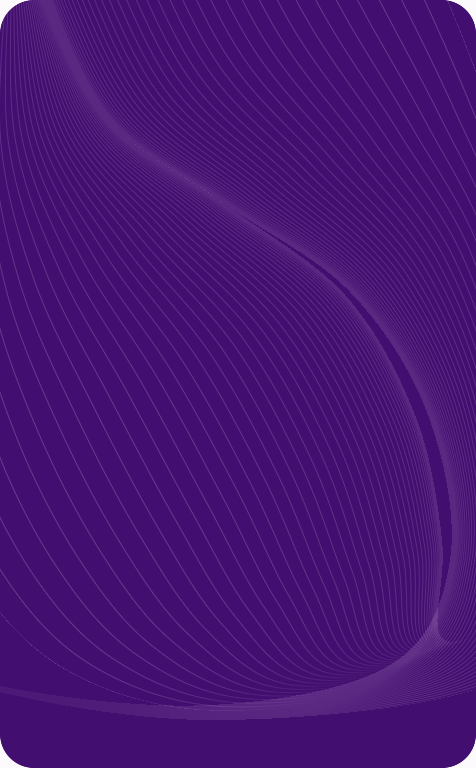
Reproduce this background procedurally as a Shadertoy shader.

```glsl
// A violet rounded card crossed by two sheets of fine, curving lines.
// Each sheet blends one spline into another; the lines are found by solving
// for the blend ratio at a point, and crowd together along the shared spine.

const int POINTS = 11;

// Spine and far border of the sheet that loops round the right side.
const vec2 loopSpine[POINTS] = vec2[](
    vec2(0.15, -1.1), vec2(0.45, -0.1), vec2(1.1, 1.2), vec2(2.25, 2.04),
    vec2(3.5, 2.92), vec2(4.28, 4.15), vec2(4.5, 5.6), vec2(3.9, 6.65),
    vec2(2.1, 7.05), vec2(-0.1, 6.84), vec2(-2.0, 6.2));
const vec2 loopRim[POINTS] = vec2[](
    vec2(2.8, -3.2), vec2(3.6, -1.8), vec2(4.3, -0.4), vec2(4.85, 0.95),
    vec2(5.3, 2.3), vec2(5.6, 4.0), vec2(5.6, 5.6), vec2(5.0, 6.8),
    vec2(2.3, 7.2), vec2(-0.1, 6.9), vec2(-2.0, 6.2));

// Spine and far border of the sheet that fans out to the lower left.
const vec2 fanSpine[POINTS] = vec2[](
    vec2(0.0, -2.0), vec2(0.15, -1.1), vec2(0.45, -0.1), vec2(1.1, 1.2),
    vec2(2.25, 2.04), vec2(3.45, 2.95), vec2(4.15, 4.15), vec2(4.42, 5.4),
    vec2(4.4, 6.35), vec2(4.9, 6.3), vec2(5.4, 6.0));
const vec2 fanRim[POINTS] = vec2[](
    vec2(0.3, -2.0), vec2(0.1, -1.1), vec2(-0.2, -0.1), vec2(-0.7, 1.6),
    vec2(-0.9, 3.3), vec2(-0.7, 4.8), vec2(-0.1, 6.0), vec2(0.75, 6.75),
    vec2(2.0, 7.1), vec2(3.6, 6.95), vec2(5.0, 6.4));

float cross2(vec2 a, vec2 b) { return a.x * b.y - a.y * b.x; }

// Catmull-Rom spline; s runs from 0 to 8.
vec2 spline(vec2 c[POINTS], float s) {
    int i = int(clamp(floor(s), 0.0, 7.0));
    float t = s - float(i);
    vec2 a = c[i], b = c[i + 1], d = c[i + 2], e = c[i + 3];
    return b + 0.5 * t * (d - a + t * (2.0 * a - 5.0 * b + 4.0 * d - e
             + t * (3.0 * (b - d) + e - a)));
}

// Zero where p lies on the ruling between the two splines at s.
float ruling(vec2 spine[POINTS], vec2 rim[POINTS], vec2 p, float s) {
    vec2 a = spline(spine, s);
    return cross2(spline(rim, s) - a, p - a);
}

// Ink laid on p by one sheet of lines; tail is the strength at its end.
float sheet(vec2 spine[POINTS], vec2 rim[POINTS], vec2 p,
            float lines, float tail, float px) {
    float ink = 0.0;
    float ds = 1.0 / 6.0;
    float f0 = ruling(spine, rim, p, 0.0);
    for (int i = 0; i < 48; i++) {
        float s0 = float(i) * ds;
        float f1 = ruling(spine, rim, p, s0 + ds);
        if ((f0 < 0.0) != (f1 < 0.0)) {
            // Narrow the bracket once, then interpolate the root.
            float sm = s0 + ds * f0 / (f0 - f1);
            float fm = ruling(spine, rim, p, sm);
            bool left = (f0 < 0.0) != (fm < 0.0);
            float se = left ? s0 : s0 + ds;
            float fe = left ? f0 : f1;
            float gap = fm - fe;
            float s = abs(gap) > 1e-6 ? mix(se, sm, clamp(-fe / gap, 0.0, 1.0)) : sm;

            vec2 a = spline(spine, s);
            vec2 across = spline(rim, s) - a;
            float v = dot(p - a, across) / max(dot(across, across), 1e-5);
            if (v > 0.0 && v < 1.0) {
                vec2 ahead = mix(spline(spine, s + 0.01), spline(rim, s + 0.01), v);
                vec2 along = normalize(ahead - mix(a, a + across, v) + 1e-6);
                // Line number grows as a power, so lines crowd the spine.
                float k = lines * pow(v, 0.4);
                float spacing = abs(cross2(across, along)) * 2.5 / lines * pow(v, 0.6);
                float dist = abs(fract(k + 0.5) - 0.5) * spacing;
                float width = 0.0065;
                float reach = max(px, width);
                float line = width / reach * max(0.0, 1.0 - dist / reach);
                float blur = min(width / max(spacing, 1e-4), 0.6);
                float c = mix(blur, line, smoothstep(px, 2.0 * px, spacing));
                c *= mix(0.65, 1.0, smoothstep(0.02, 0.22, spacing));
                ink += c * mix(1.0, tail, smoothstep(6.5, 8.0, s));
            }
        }
        f0 = f1;
    }
    return ink;
}

void mainImage(out vec4 fragColor, in vec2 fragCoord) {
    // Canvas is 7.68 units tall, with y pointing down.
    float px = 7.68 / iResolution.y;
    vec2 size = iResolution.xy * px;
    vec2 p = vec2(fragCoord.x, iResolution.y - fragCoord.y) * px;

    float ink = sheet(loopSpine, loopRim, p, 40.0, 0.4, px)
              + sheet(fanSpine, fanRim, p, 44.0, 0.0, px);
    vec3 violet = vec3(0.26, 0.055, 0.435);
    vec3 lilac = vec3(0.5, 0.32, 0.62);
    vec3 color = mix(violet, lilac, min(ink, 0.75));

    // Rounded card on white.
    float radius = 0.34;
    vec2 q = abs(p - 0.5 * size) - 0.5 * size + radius;
    float card = length(max(q, 0.0)) - radius;
    color = mix(color, vec3(0.99, 0.98, 0.99), smoothstep(-0.5 * px, 0.5 * px, card));
    fragColor = vec4(color, 1.0);
}
```
